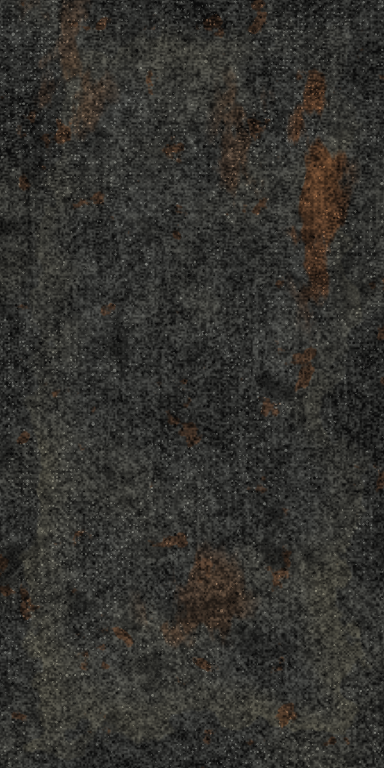
A Shadertoy shader for this texture:

```glsl
// Dark weathered stone slab: fine mineral grain, ragged olive rim, black patches and rust stains.

const vec3 COOL_GREY  = vec3(0.985, 1.0, 0.960);
const vec3 OLIVE_GREY = vec3(1.020, 1.0, 0.870);
const vec3 RUST_TINT  = vec3(1.320, 0.84, 0.560);

float hash(vec2 p) {
    return fract(sin(dot(p, vec2(127.1, 311.7))) * 43758.5453);
}

// Smooth value noise in 0..1
float noise(vec2 p) {
    vec2 i = floor(p), f = fract(p);
    f = f * f * (3.0 - 2.0 * f);
    float low  = mix(hash(i), hash(i + vec2(1.0, 0.0)), f.x);
    float high = mix(hash(i + vec2(0.0, 1.0)), hash(i + vec2(1.0, 1.0)), f.x);
    return mix(low, high, f.y);
}

// Layered noise, turned at every octave
float fbm(vec2 p) {
    float sum = 0.0, gain = 0.5;
    for (int i = 0; i < 5; i++) {
        sum += gain * noise(p);
        p = mat2(0.8, 0.6, -0.6, 0.8) * p * 2.05 + 17.3;
        gain *= 0.5;
    }
    return sum / 0.969;
}

// Signed distance to a box, negative inside
float boxDistance(vec2 p, vec2 halfSize) {
    vec2 d = abs(p) - halfSize;
    return length(max(d, 0.0)) + min(max(d.x, d.y), 0.0);
}

// Scattered round specks, one per chosen grid cell
float specks(vec2 p, float scale, float share, float seed) {
    vec2 q = p * scale, cell = floor(q);
    vec2 centre = 0.35 + 0.3 * vec2(hash(cell + seed), hash(cell + seed + 31.7));
    float radius = mix(0.2, 0.45, hash(cell + seed + 57.1));
    float chosen = step(1.0 - share, hash(cell + seed + 83.9));
    return chosen * (1.0 - smoothstep(radius * 0.5, radius, length(fract(q) - centre)));
}

// Elliptic stain broken up by noise
float stain(vec2 p, vec2 centre, vec2 radius, float breakup) {
    float falloff = 1.0 - length((p - centre) / radius);
    return smoothstep(0.0, 0.45, falloff + 3.2 * (breakup - 0.54)) * smoothstep(-0.5, 0.3, falloff);
}

void mainImage(out vec4 fragColor, in vec2 fragCoord) {
    vec2 p = fragCoord / iResolution.x;
    vec2 slabSize = vec2(1.0, iResolution.y / iResolution.x);
    vec2 warp = vec2(fbm(p * 7.0), fbm(p * 7.0 + 41.0)) - 0.5;
    vec2 warped = p + 0.09 * warp;

    // Broad cloudiness and vertical streaks, stronger towards the top
    float upper = smoothstep(0.5, 1.5, p.y);
    float clouds = fbm(warped * 4.0 + 5.0);
    float mottle = fbm(p * 22.0 + 9.0);
    float streaks = fbm(warped * vec2(26.0, 3.5) + 63.0);
    float tone = 0.196 + 0.13 * (clouds - 0.5) + 0.12 * (mottle - 0.5);
    tone += mix(0.03, 0.11, upper) * (streaks - 0.5);

    // Ragged border: crisp outer edge, pale rim fading inwards
    float edge = boxDistance(p - 0.5 * slabSize, 0.5 * slabSize - vec2(0.10, 0.09));
    edge += 0.24 * (fbm(p * 6.0 + 23.0) - 0.5) + 0.05 * (mottle - 0.5);
    float inside = 1.0 - smoothstep(-0.008, 0.008, edge);
    float rim = inside * smoothstep(-0.15, 0.0, edge) * mix(1.0, 0.55, upper);
    tone += 0.046 * rim - 0.020 * (1.0 - inside);

    // Small black patches with fairly sharp outlines
    float patchField = fbm(warped * vec2(10.0, 12.0) + 77.0);
    float patches = smoothstep(0.62, 0.68, patchField) * smoothstep(0.40, 0.55, clouds + 0.3 * warp.x);
    tone -= 0.055 * patches;

    // Mineral grain, with bright crystals and dark pits
    float grain = 0.19 * (noise(p * 215.0) - 0.5) + 0.13 * (noise(p * 118.0 + 37.0) - 0.5);
    tone += grain * mix(1.0, 0.65, patches);
    float crystalZone = smoothstep(0.42, 0.66, fbm(p * 6.5 + 90.0));
    tone += 0.17 * specks(p, 105.0, 0.05 + 0.22 * crystalZone, 3.0) * (1.0 - 0.8 * patches);
    tone += 0.22 * specks(p, 72.0, 0.012, 11.0);
    tone -= 0.08 * specks(p, 80.0, 0.12, 19.0);

    // Rust: a long run at the upper right and fainter blotches elsewhere
    float breakup = fbm(p * vec2(17.0, 9.0) + 51.0);
    float rust = stain(p, vec2(0.83, 1.52), vec2(0.08, 0.32), breakup);
    rust = max(rust, 0.55 * stain(p, vec2(0.64, 1.63), vec2(0.08, 0.17), breakup));
    rust = max(rust, 0.60 * stain(p, vec2(0.51, 0.44), vec2(0.13, 0.13), breakup));
    rust = max(rust, 0.50 * stain(p, vec2(0.17, 1.82), vec2(0.12, 0.22), breakup));
    rust = max(rust, 0.8 * smoothstep(0.71, 0.77, fbm(p * 15.0 + 29.0)));

    // Tint the stone
    float olive = clamp(0.8 * rim + 1.8 * (clouds - 0.5), 0.0, 1.0);
    vec3 tint = mix(COOL_GREY, OLIVE_GREY, olive);
    tint *= mix(vec3(1.0), RUST_TINT, 0.8 * rust);
    fragColor = vec4(max(tone, 0.045) * tint, 1.0);
}
```
